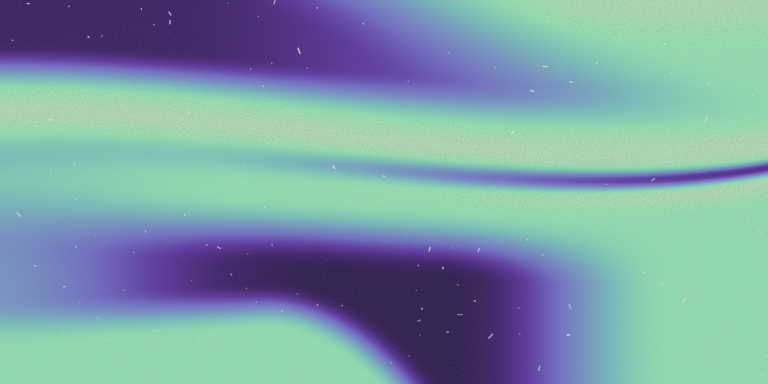
A Shadertoy shader for this background:

```glsl
// Flowing violet bands over a mint gradient, with film grain and pale dust scratches.

const vec3 PALETTE[8] = vec3[8](
    vec3(0.69, 0.82, 0.70),   // pale sage
    vec3(0.58, 0.85, 0.68),   // mint
    vec3(0.48, 0.74, 0.72),   // teal
    vec3(0.47, 0.58, 0.75),   // blue
    vec3(0.45, 0.44, 0.75),   // periwinkle
    vec3(0.38, 0.25, 0.63),   // purple
    vec3(0.27, 0.17, 0.43),   // plum
    vec3(0.20, 0.14, 0.30));  // near black
const vec3 DUST_COLOR = vec3(0.88, 0.88, 0.80);
const float MINT_TONE = 0.15;
const float GRAIN_SCALE = 185.0;
const float GRAIN_TONE = 0.06;
const float GRAIN_LIGHT = 0.05;
const float DUST_ROWS = 13.0;
const float DUST_RADIUS = 0.0014;
const float DUST_LENGTH = 0.007;

float hash(vec2 p) {
    vec3 q = fract(vec3(p.xyx) * 0.1031);
    q += dot(q, q.yzx + 33.33);
    return fract((q.x + q.y) * q.z);
}

float gradientDot(vec2 cell, vec2 offset) {
    float angle = 6.2832 * hash(cell);
    return dot(vec2(cos(angle), sin(angle)), offset);
}

float gradientNoise(vec2 p) {
    vec2 i = floor(p), f = fract(p);
    vec2 u = f * f * f * (f * (f * 6.0 - 15.0) + 10.0);
    vec2 e = vec2(0.0, 1.0);
    return mix(mix(gradientDot(i, f), gradientDot(i + e.yx, f - e.yx), u.x),
               mix(gradientDot(i + e, f - e), gradientDot(i + 1.0, f - 1.0), u.x), u.y);
}

float bell(float x, float width) {
    return exp(-x * x / (width * width));
}

// Band across the top: crisp lower edge, soft fade to the upper right.
float upperBand(vec2 p, float edge) {
    float rise = smoothstep(-0.035, 0.1, p.y - edge);
    float fade = 1.0 - smoothstep(-0.2, 0.2, p.y - 1.468 + 0.45 * p.x);
    return rise * fade * mix(0.88, 0.5, smoothstep(0.3, 1.5, p.x));
}

// Band across the bottom that bends down around a rounded mint hill.
float lowerBand(vec2 p) {
    float bend = max(p.x - 0.677, 0.0);
    float hill = 0.12 + 0.075 * p.x - 1.69 * bend * bend;
    float slope = 0.075 - 3.38 * bend;
    float above = smoothstep(-0.03, 0.1, (p.y - hill) / sqrt(1.0 + slope * slope));
    float below = smoothstep(0.0, 0.19, 0.535 - 0.065 * p.x - p.y);
    float right = 1.0 - smoothstep(1.15, 1.76, p.x);
    return above * below * right * mix(0.3, 0.97, smoothstep(-0.1, 0.85, p.x));
}

// Palette position: 0 is pale sage, 1 is near black.
float toneField(vec2 p) {
    float edge = 0.737 + 0.055 * cos(2.0 * p.x);
    float u = p.x - 1.55;
    float ribbonOffset = p.y - (0.529 + 0.134 * u * u + 0.069 * u * u * u);
    float toRight = smoothstep(0.4, 2.0, p.x);
    float ribbon = (0.11 + 0.64 * toRight) * bell(ribbonOffset, mix(0.045, 0.018, p.x * 0.5));

    // Pale highlights beside the bands and in the upper right corner
    float pale = bell(p.y - edge + 0.08, 0.045);
    pale = max(pale, toRight * bell(ribbonOffset + 0.04, 0.03));
    pale = max(pale, bell(p.x - 1.75, 0.5) * bell(p.y - 1.02, 0.1));
    float teal = 0.1 * (1.0 - smoothstep(0.0, 0.6, p.x)) * bell(p.y - 0.48, 0.12);

    float light = (1.0 - upperBand(p, edge)) * (1.0 - lowerBand(p)) * (1.0 - ribbon);
    return mix(1.0, MINT_TONE - 0.14 * pale + teal, light);
}

vec3 palette(float tone) {
    float x = clamp(tone, 0.0, 1.0) * 7.0;
    int i = min(int(x), 6);
    return mix(PALETTE[i], PALETTE[i + 1], x - float(i));
}

// Sparse short strokes, denser where the background is dark.
float dust(vec2 p, float pixel) {
    float cover = 0.0;
    for (int layer = 0; layer < 2; layer++) {
        vec2 g = p * DUST_ROWS + 0.5 * float(layer);
        vec2 cell = floor(g);
        vec2 seed = cell + 71.0 * float(layer + 1);
        vec2 center = cell + 0.2 + 0.6 * vec2(hash(seed + 3.1), hash(seed + 8.7));
        float tone = toneField((cell + 0.5 - 0.5 * float(layer)) / DUST_ROWS);
        float present = step(hash(seed), 0.06 + 0.26 * tone);
        float angle = 6.2832 * hash(seed + 15.3);
        vec2 dir = vec2(cos(angle), sin(angle));
        float reach = DUST_LENGTH * pow(hash(seed + 21.9), 4.0);
        vec2 d = (g - center) / DUST_ROWS;
        float dist = length(d - dir * clamp(dot(d, dir), -reach, reach));
        float mark = 1.0 - smoothstep(-0.5 * pixel, 0.8 * pixel, dist - DUST_RADIUS);
        cover = max(cover, present * mark * mix(0.3, 0.9, hash(seed + 34.2)));
    }
    return cover;
}

void mainImage(out vec4 fragColor, in vec2 fragCoord) {
    vec2 p = fragCoord / iResolution.y;
    p.x *= 2.0 * iResolution.y / iResolution.x;  // keep the layout two units wide

    float grain = gradientNoise(p * GRAIN_SCALE + 0.37);
    vec3 color = palette(toneField(p) + GRAIN_TONE * grain) + GRAIN_LIGHT * grain;
    color = mix(color, DUST_COLOR, dust(p, 1.0 / iResolution.y));
    fragColor = vec4(color, 1.0);
}
```
